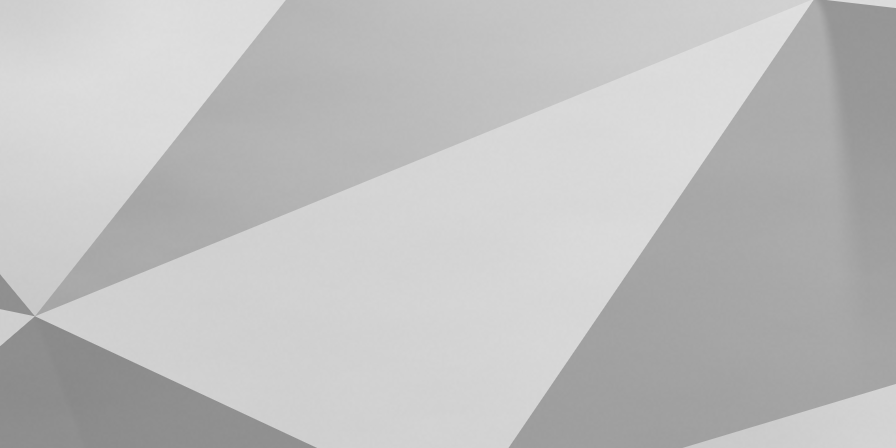
This background is drawn by a Shadertoy shader. Its source:

```glsl
// Folded grey paper: large flat facets that meet at two hubs.
// Each facet is a half-plane mask (or two) painted in order with its own
// soft ramp; low value noise adds faint smudges and grain to the paper.

#define HUB_LEFT vec2(0.078, 0.294)
#define HUB_RIGHT vec2(1.818, 1.003)
#define TOP_FOLD vec2(0.638, 1.0)
#define LOW_FOLD vec2(0.708, 0.0)
#define RIGHT_FOOT vec2(1.135, 0.0)
#define SMUDGE 0.022
#define GRAIN 0.008

float hash(vec2 p) {
    vec3 q = fract(vec3(p.xyx) * 0.1031);
    q += dot(q, q.yzx + 33.33);
    return fract((q.x + q.y) * q.z);
}

float valueNoise(vec2 p) {
    vec2 cell = floor(p), f = fract(p);
    f = f * f * (3.0 - 2.0 * f);
    float low = mix(hash(cell), hash(cell + vec2(1, 0)), f.x);
    float high = mix(hash(cell + vec2(0, 1)), hash(cell + vec2(1, 1)), f.x);
    return mix(low, high, f.y);
}

float fbm(vec2 p) {
    float sum = 0.0, weight = 0.5;
    for (int i = 0; i < 4; i++) {
        sum += weight * valueNoise(p);
        p = p * 2.03 + 17.0;
        weight *= 0.5;
    }
    return sum;
}

// Signed distance to the line a-b, positive on the left of its direction.
float lineDistance(vec2 p, vec2 a, vec2 b) {
    vec2 d = normalize(b - a);
    return dot(p - a, vec2(-d.y, d.x));
}

// Smoothed half-plane on the left of a-b.
float leftOf(vec2 p, vec2 a, vec2 b) {
    return clamp(lineDistance(p, a, b) * iResolution.y + 0.5, 0.0, 1.0);
}

// Grey ramp from one point to another.
float ramp(vec2 p, vec2 a, vec2 b, float greyA, float greyB) {
    vec2 d = b - a;
    return mix(greyA, greyB, smoothstep(-0.1, 1.1, dot(p - a, d) / dot(d, d)));
}

// Right facet with a soft bend that falls from the right hub.
float rightShade(vec2 p) {
    float drop = HUB_RIGHT.y - p.y;
    float bend = HUB_RIGHT.x + 0.105 * sqrt(max(drop, 0.0));
    float front = ramp(p, vec2(1.25, 0.0), vec2(1.85, 0.75), 0.615, 0.68);
    float back = mix(0.645, 0.59, smoothstep(0.1, 1.0, p.y));
    float width = 0.012 + 0.05 * max(drop, 0.0);
    return mix(front, back, smoothstep(-width, width, p.x - bend));
}

void mainImage(out vec4 fragColor, in vec2 fragCoord) {
    vec2 p = fragCoord / iResolution.y;
    float smudge = fbm(p * vec2(3.0, 9.0) + 4.0) - 0.47;

    // Bright central facet.
    float grey = ramp(p, vec2(0.6, 0.1), HUB_RIGHT, 0.815, 0.875);

    // Shaded upper facet, with a dark smudge near the left hub.
    float upper = ramp(p, HUB_LEFT, HUB_RIGHT, 0.645, 0.825);
    upper += 2.0 * SMUDGE * smudge * (1.0 - smoothstep(0.2, 1.0, p.x));
    grey = mix(grey, upper, leftOf(p, HUB_LEFT, HUB_RIGHT));

    // Light upper left facet, dimmer at its corner and base.
    float topLeft = ramp(p, vec2(0.08, 0.32), vec2(0.25, 0.8), 0.785, 0.865);
    topLeft -= 0.06 * smoothstep(0.3, 0.0, length((p - vec2(0, 1)) * vec2(0.8, 1.2)));
    grey = mix(grey, topLeft, leftOf(p, HUB_LEFT, TOP_FOLD));

    // Small dark and light facets at the left side.
    float belowFold = leftOf(p, LOW_FOLD, HUB_LEFT);
    grey = mix(grey, 0.56, leftOf(p, HUB_LEFT, vec2(0.0, 0.388)));
    grey = mix(grey, 0.81, leftOf(p, HUB_LEFT, vec2(0.0, 0.310)) * belowFold);

    // Dark lower left facet with a faint crease.
    float crease = lineDistance(p, vec2(0.19, 0.0), HUB_LEFT);
    float lower = ramp(p, vec2(0.1, 0.2), vec2(0.65, 0.0), 0.54, 0.57);
    lower += 0.015 * smoothstep(-0.01, 0.01, crease);
    grey = mix(grey, lower, leftOf(p, HUB_LEFT, vec2(0.0, 0.227)) * belowFold);

    // Right facet, then the light slivers above and below it.
    grey = mix(grey, rightShade(p), leftOf(p, HUB_RIGHT, RIGHT_FOOT));
    grey = mix(grey, 0.86, leftOf(p, HUB_RIGHT, vec2(2.0, 0.982)));
    float corner = ramp(p, vec2(1.6, 0.0), vec2(2.0, 0.1), 0.79, 0.83);
    grey = mix(grey, corner, leftOf(p, vec2(2.0, 0.143), vec2(1.523, 0.0)));

    // Paper texture.
    grey += SMUDGE * smudge + GRAIN * (valueNoise(p * 180.0) - 0.5);
    fragColor = vec4(vec3(grey), 1.0);
}
```
